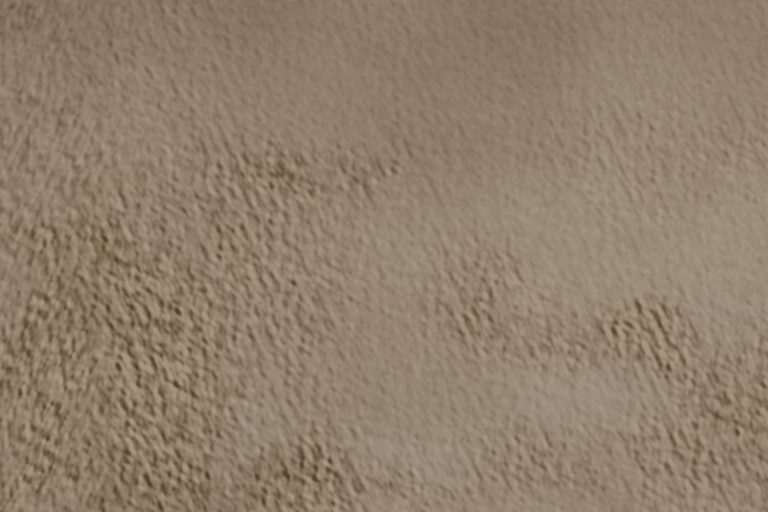
A Shadertoy shader for this texture:

```glsl
// Weathered sandy plaster: smooth trowelled areas broken by rough, pitted patches.
// A leaning noise height field is lit from one side; soft elliptical masks
// decide where the relief is strong and where pale dust covers the surface.

const vec3 PIT_COLOR  = vec3(0.38, 0.31, 0.23);
const vec3 SAND_COLOR = vec3(0.61, 0.55, 0.47);
const vec3 DUST_COLOR = vec3(0.61, 0.56, 0.505);
const vec3 OCHRE_TINT = vec3(0.004, 0.0, -0.016);
const vec2 LIGHT_DIR  = vec2(0.85, 0.53);
const float LIGHT_STEP = 0.0065;

float hash(vec2 cell) {
    return fract(sin(dot(cell, vec2(127.1, 311.7))) * 43758.5453);
}

float noise(vec2 p) {
    vec2 cell = floor(p);
    vec2 f = fract(p);
    f = f * f * (3.0 - 2.0 * f);
    float low  = mix(hash(cell), hash(cell + vec2(1.0, 0.0)), f.x);
    float high = mix(hash(cell + vec2(0.0, 1.0)), hash(cell + 1.0), f.x);
    return mix(low, high, f.y);
}

vec2 rotate(vec2 p, float angle) {
    float c = cos(angle);
    float s = sin(angle);
    return vec2(c * p.x - s * p.y, s * p.x + c * p.y);
}

float fbm(vec2 p) {
    float sum = 0.0;
    float weight = 0.5;
    for (int i = 0; i < 4; i++) {
        sum += weight * noise(p);
        p = rotate(p, 0.6) * 2.03 + 17.3;
        weight *= 0.5;
    }
    return sum / 0.9375;
}

// Two octaves of grain, slightly stretched along a leaning axis
float grain(vec2 p, float lean, float frequency) {
    vec2 q = rotate(p, lean) * vec2(1.15, 0.8) * frequency;
    return 0.7 * noise(q) + 0.3 * noise(rotate(q, 0.8) * 1.7 + 31.7);
}

// Grains lean right near the left edge and left elsewhere
float surfaceHeight(vec2 p) {
    float leanSide = smoothstep(0.12, 0.3, p.x + 0.2 * (noise(p * 7.0) - 0.5));
    return mix(grain(p, 0.5, 80.0), grain(p + 9.0, -0.45, 80.0), leanSide);
}

// Soft elliptical mask
float patchMask(vec2 p, vec2 center, vec2 radius) {
    vec2 d = (p - center) / radius;
    return exp(-dot(d, d));
}

float roughness(vec2 p) {
    float r = patchMask(p, vec2(0.24, 0.4), vec2(0.34, 0.25));
    r += 0.9 * patchMask(p, vec2(0.14, 0.1), vec2(0.34, 0.24));
    r += 0.75 * patchMask(p, vec2(0.58, 0.65), vec2(0.2, 0.07));
    r += 0.5 * patchMask(p, vec2(0.08, 0.76), vec2(0.22, 0.16));
    r += 0.5 * patchMask(p, vec2(0.15, 1.0), vec2(0.25, 0.07));
    r += 0.65 * patchMask(p, vec2(0.95, 0.39), vec2(0.11, 0.09));
    r += 0.8 * patchMask(p, vec2(0.62, 0.06), vec2(0.18, 0.08));
    r += 0.6 * patchMask(p, vec2(0.98, 0.1), vec2(0.2, 0.09));
    r += 0.95 * patchMask(p, vec2(1.45, 0.15), vec2(0.2, 0.17));
    r += 0.7 * patchMask(p, vec2(1.22, 0.31), vec2(0.2, 0.05));
    r += 0.25 * patchMask(p, vec2(1.35, 0.7), vec2(0.28, 0.09));
    return r;
}

float dustCover(vec2 p) {
    float d = patchMask(p, vec2(1.11, 0.2), vec2(0.15, 0.04));
    d += 0.8 * patchMask(p, vec2(0.82, 0.12), vec2(0.13, 0.06));
    d += 0.6 * patchMask(p, vec2(0.53, 0.16), vec2(0.1, 0.04));
    d += 0.7 * patchMask(p, vec2(1.43, 0.36), vec2(0.08, 0.04));
    return d;
}

void mainImage(out vec4 fragColor, in vec2 fragCoord) {
    vec2 p = fragCoord / iResolution.y;

    // Ragged masks
    vec2 drift = vec2(fbm(p * 8.0), fbm(p * 8.0 + 23.0)) - 0.5;
    vec2 ragged = p + 0.2 * drift;
    float patchy = fbm(p * 11.0 + 70.0);
    float rough = clamp(roughness(ragged) * (0.45 + 1.1 * patchy), 0.0, 1.0);
    float dust = clamp(dustCover(ragged) * (0.4 + 1.2 * patchy), 0.0, 1.0);
    rough *= 1.0 - 0.6 * dust;

    // Side-lit relief: shadows go deeper than highlights
    float height = surfaceHeight(p);
    float slope = height - surfaceHeight(p + LIGHT_DIR * LIGHT_STEP);
    float relief = slope * mix(0.28, 1.25, rough) + (height - 0.5) * 0.7 * rough;
    relief = 1.3 * min(relief, 0.0) + 0.8 * max(relief, 0.0);

    // Broad tone, darker along the top and in rough ground
    float tone = mix(0.88, 0.69, rough) + 0.36 * (fbm(p * 4.0 + 5.0) - 0.5);
    tone += 0.08 * patchMask(p, vec2(1.3, 0.5), vec2(0.5, 0.25));
    tone -= 0.16 * smoothstep(0.65, 1.0, p.y);

    // Fine sand speckle
    tone += 0.13 * (noise(p * 125.0) - 0.5);

    vec3 color = mix(PIT_COLOR, SAND_COLOR, clamp(tone + relief, -0.2, 1.15));
    color += OCHRE_TINT * (rough - 0.3);
    color = mix(color, DUST_COLOR + 0.16 * relief, 0.65 * dust);
    fragColor = vec4(color, 1.0);
}
```
